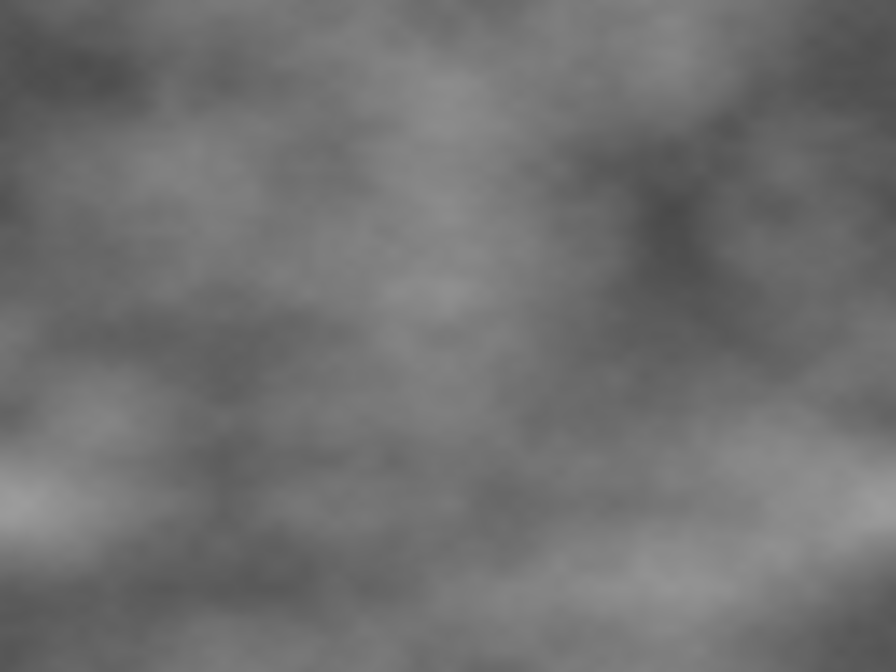
This texture is drawn by a WebGL 2 fragment shader. Its source:

```glsl
#version 300 es
precision highp float;
uniform vec2 u_resolution;
out vec4 fragColor;

const int OCTAVES = 5;
const float BASE_CELLS = 4.0;
const float MEAN_GREY = 0.445;
const float CONTRAST = 0.46;

float hash(uvec3 v) {
  v = v * 1664525u + 1013904223u;
  v.x += v.y * v.z; v.y += v.z * v.x; v.z += v.x * v.y;
  v ^= v >> 16u;
  v.x += v.y * v.z; v.y += v.z * v.x; v.z += v.x * v.y;
  return float(v.x >> 8u) / 16777216.0;
}

// Wrapped lattice value; the four quadrants are phase shifted to balance the tones
float latticeValue(vec2 cell, float cells, uint seed) {
  cell = mod(cell, cells);
  float halfCells = 0.5 * cells;
  vec2 quadrant = floor(cell / halfCells);
  float value = hash(uvec3(uvec2(mod(cell, halfCells)), seed));
  return fract(value + dot(quadrant, vec2(0.5, 0.25)));
}

float valueNoise(vec2 uv, float cells, uint seed) {
  vec2 p = uv * cells;
  vec2 cell = floor(p);
  vec2 f = p - cell;
  vec2 w = f * f * (3.0 - 2.0 * f);
  float a = latticeValue(cell, cells, seed);
  float b = latticeValue(cell + vec2(1.0, 0.0), cells, seed);
  float c = latticeValue(cell + vec2(0.0, 1.0), cells, seed);
  float d = latticeValue(cell + vec2(1.0), cells, seed);
  return mix(mix(a, b, w.x), mix(c, d, w.x), w.y);
}

// Octaves double in frequency and halve in strength
float cloud(vec2 uv, float baseCells) {
  float sum = 0.0, total = 0.0, amplitude = 0.5, cells = baseCells;
  for (int i = 0; i < OCTAVES; i++) {
    sum += amplitude * valueNoise(uv, cells, uint(i) + 11u);
    total += amplitude;
    amplitude *= 0.5;
    cells *= 2.0;
  }
  return sum / total;
}

void main() {
  vec2 uv = gl_FragCoord.xy / u_resolution;
  float grey = MEAN_GREY + CONTRAST * (cloud(uv, BASE_CELLS) - 0.5);
  fragColor = vec4(vec3(grey), 1.0);
}
```
